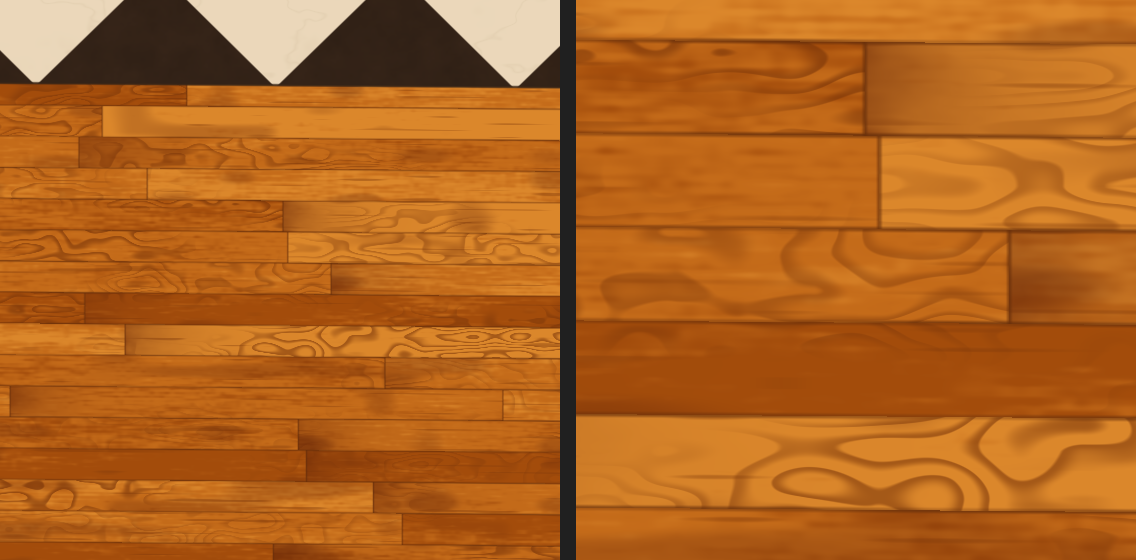
Left: the whole. Right: its middle third, enlarged.
Give the GLSL for this texture, as a Shadertoy shader.

```glsl
const float TILT = 0.008;          // slight slope of all rows
const float BORDER_Y = 0.852;      // lower edge of the tile border
const float TILE_PERIOD = 0.428;
const float TILE_CENTER = 0.278;   // middle of one dark tile
const float TILE_HALF_BASE = 0.208;
const float TILE_SLOPE = 1.02;
const float ROW_HEIGHT = 0.0557;
const float ROW_ORIGIN = 0.033;
const float BOARD_LENGTH = 0.88;
const float SEAM_WIDTH = 0.0013;
const float GRAIN_RINGS = 5.5;

const vec3 WOOD_DARK = vec3(0.64, 0.30, 0.045);
const vec3 WOOD_MID = vec3(0.77, 0.42, 0.10);
const vec3 WOOD_LIGHT = vec3(0.86, 0.53, 0.17);
const vec3 GRAIN_COLOR = vec3(0.48, 0.21, 0.035);
const vec3 STAIN_COLOR = vec3(0.42, 0.16, 0.03);
const vec3 SEAM_COLOR = vec3(0.40, 0.18, 0.04);
const vec3 TILE_DARK = vec3(0.20, 0.135, 0.09);
const vec3 TILE_LIGHT = vec3(0.92, 0.845, 0.73);
const vec3 VEIN_COLOR = vec3(0.77, 0.67, 0.54);

float hash(vec2 p) {
    return fract(sin(dot(p, vec2(127.1, 311.7))) * 43758.5453);
}

float noise(vec2 p) {
    vec2 i = floor(p), f = fract(p);
    f = f * f * (3.0 - 2.0 * f);
    return mix(mix(hash(i), hash(i + vec2(1, 0)), f.x),
               mix(hash(i + vec2(0, 1)), hash(i + vec2(1, 1)), f.x), f.y);
}

float fbm(vec2 p) {
    float sum = 0.0, amp = 0.5;
    for (int i = 0; i < 4; i++) {
        sum += amp * noise(p);
        p = p * 2.03 + 17.3;
        amp *= 0.5;
    }
    return sum;
}

// Soft line of the given half width around distance zero
float line(float d, float width, float px) {
    return 1.0 - smoothstep(width - px, width + px, abs(d));
}

vec3 woodFloor(vec2 p, float px) {
    // Split into rows, then into boards with a random shift per row
    float rowCoord = (p.y - ROW_ORIGIN) / ROW_HEIGHT;
    float row = floor(rowCoord);
    float across = fract(rowCoord);
    float boardCoord = p.x / BOARD_LENGTH + hash(vec2(row, 3.7));
    vec2 board = vec2(floor(boardCoord), row);
    float along = fract(boardCoord) * BOARD_LENGTH;
    float seed = hash(board + 5.1);
    vec2 q = p + 31.0 * vec2(seed, hash(board + 9.4));

    // Board tone, with an occasional pale or dark board
    float tone = 0.56 + 0.55 * (seed - 0.5);
    tone += 0.3 * step(0.9, seed) - 0.25 * step(seed, 0.1);
    tone += 0.75 * (fbm(q * vec2(5.0, 38.0)) - 0.47);
    tone += 0.28 * (noise(q * vec2(32.0, 260.0)) - 0.5);
    tone += 0.16 * (noise(q * vec2(110.0, 150.0)) - 0.5);
    tone = clamp(tone, 0.0, 1.0);
    vec3 color = mix(WOOD_DARK, WOOD_MID, smoothstep(0.0, 0.5, tone));
    color = mix(color, WOOD_LIGHT, smoothstep(0.5, 0.95, tone));

    // Arched growth rings from contours of stretched noise
    float field = noise(q * vec2(7.0, 30.0)) + 0.35 * noise(q * vec2(24.0, 55.0));
    float ring = fract(field * GRAIN_RINGS);
    float grain = smoothstep(0.45, 0.88, ring) * (1.0 - smoothstep(0.9, 1.0, ring));
    float figure = smoothstep(0.42, 0.7, noise(q * vec2(3.0, 12.0) + 8.0));
    float strength = mix(0.15, 0.62, hash(board + 2.8));
    color = mix(color, GRAIN_COLOR, grain * figure * strength);

    // Long dark pores and reddish stains, strongest at some board ends
    float pores = smoothstep(0.76, 0.94, noise(q * vec2(9.0, 170.0)));
    color = mix(color, GRAIN_COLOR, 0.38 * pores);
    float patches = smoothstep(0.68, 0.9, noise(q * vec2(9.0, 26.0) + 4.0));
    float ends = exp(-along * 14.0) * step(0.5, hash(board + 6.6));
    float stain = 0.3 * patches + ends * (0.25 + 0.6 * fbm(q * vec2(16.0, 30.0)));
    color = mix(color, STAIN_COLOR, min(stain, 0.7));

    // Seams between rows and at board ends, unevenly worn
    float rowSeam = (0.5 - abs(across - 0.5)) * ROW_HEIGHT;
    float endSeam = min(along, BOARD_LENGTH - along);
    float wear = 0.3 + 0.5 * noise(vec2(p.x * 9.0, row * 7.0));
    color = mix(color, SEAM_COLOR, wear * line(rowSeam, SEAM_WIDTH, px));
    return mix(color, SEAM_COLOR, 0.6 * line(endSeam, SEAM_WIDTH, px));
}

vec3 tileBorder(vec2 p, float px) {
    // Pale stone with soft clouds and thin veins
    float cloud = fbm(p * 9.0);
    float vein = line(fbm(p * vec2(7.0, 11.0) + 3.0) - 0.48, 0.004, 0.02);
    vec3 pale = mix(TILE_LIGHT, VEIN_COLOR, 0.35 * smoothstep(0.45, 0.8, cloud) + 0.22 * vein);
    vec3 dark = TILE_DARK * (0.9 + 0.2 * fbm(p * 30.0));

    // Repeating dark tiles with sloping sides
    float x = abs(mod(p.x - TILE_CENTER + 0.5 * TILE_PERIOD, TILE_PERIOD) - 0.5 * TILE_PERIOD);
    float side = (x - TILE_HALF_BASE + (p.y - BORDER_Y) * TILE_SLOPE) * 0.7;
    return mix(dark, pale, smoothstep(-px, px, side - 0.001));
}

void mainImage(out vec4 fragColor, in vec2 fragCoord) {
    vec2 p = fragCoord / iResolution.xy;
    float px = max(1.0 / iResolution.y, 0.0012);
    p.y += TILT * p.x;
    float edge = p.y - BORDER_Y;
    vec3 color = mix(woodFloor(p, px), tileBorder(p, px), smoothstep(-px, px, edge));
    color = mix(color, TILE_DARK, 0.8 * line(edge, 0.002, px));
    fragColor = vec4(color, 1.0);
}
```
